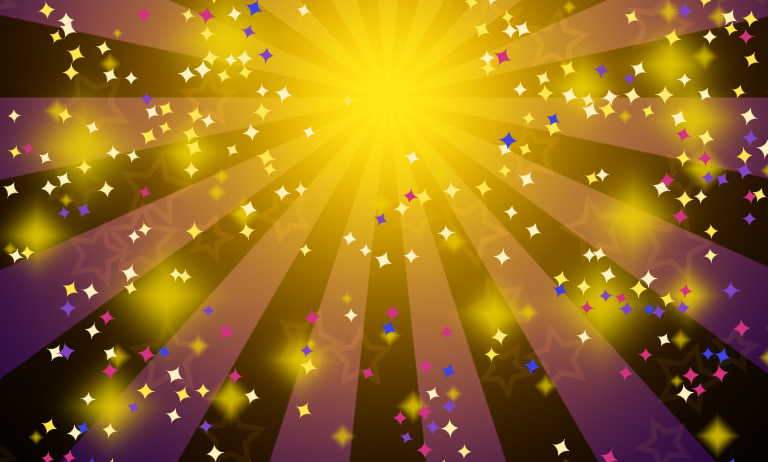
Give the GLSL for this background, as a Shadertoy shader.

```glsl
const float PI = 3.14159265;
const vec3 GOLD = vec3(0.93, 0.83, 0.0);
const vec3 CREAM = vec3(1.0, 0.95, 0.76);
const vec3 LEMON = vec3(1.0, 0.90, 0.30);
const vec3 PINK = vec3(0.82, 0.20, 0.50);
const vec3 VIOLET = vec3(0.50, 0.27, 0.76);
const vec3 BLUE = vec3(0.24, 0.26, 0.88);

// Soft pools of light: centre and radius
const vec3 POOLS[14] = vec3[14](
    vec3(0.18, 0.68, 0.18), vec3(0.36, 0.36, 0.17), vec3(0.49, 0.91, 0.17),
    vec3(1.30, 0.34, 0.17), vec3(1.37, 0.53, 0.14), vec3(1.50, 0.74, 0.14),
    vec3(1.45, 0.86, 0.13), vec3(0.24, 0.12, 0.13), vec3(0.65, 0.22, 0.10),
    vec3(1.07, 0.32, 0.11), vec3(0.08, 0.49, 0.11), vec3(1.26, 0.81, 0.11),
    vec3(0.41, 0.67, 0.11), vec3(1.49, 0.36, 0.09));

float hash(vec2 p, float seed) {
    vec3 q = fract(vec3(p.xyx) * vec3(0.1031, 0.1030, 0.0973) + seed * 0.137);
    q += dot(q, q.yzx + 33.33);
    return fract((q.x + q.y) * q.z);
}

float noise(vec2 p, float seed) {
    vec2 i = floor(p), f = fract(p);
    f = f * f * (3.0 - 2.0 * f);
    float low = mix(hash(i, seed), hash(i + vec2(1, 0), seed), f.x);
    float high = mix(hash(i + vec2(0, 1), seed), hash(i + vec2(1, 1), seed), f.x);
    return mix(low, high, f.y);
}

vec2 rotate(vec2 p, float a) {
    return mat2(cos(a), sin(a), -sin(a), cos(a)) * p;
}

// Four-pointed radius; powers below one pinch the sides inward
float pinchedRadius(vec2 p, float power) {
    vec2 a = pow(abs(p) + 1e-5, vec2(power));
    return pow(a.x + a.y, 1.0 / power);
}

float fiveStar(vec2 p, float radius) {
    float a = mod(atan(p.y, p.x) + PI / 5.0, PI * 0.4) - PI / 5.0;
    vec2 folded = length(p) * vec2(cos(a), abs(sin(a)));
    return dot(folded - vec2(radius, 0.0), vec2(0.443, 0.897));
}

vec2 scatter(vec2 cell, float seed) {
    return cell + 0.5 + 0.7 * (vec2(hash(cell, seed), hash(cell, seed + 1.0)) - 0.5);
}

// Sunburst of thirty equal sectors, reddening away from its centre
vec3 sunburst(vec2 q, float pixel) {
    float d = length(q);
    float glow = exp(-d * d / 0.36);
    vec3 dark = vec3(1.0, 0.79, 0.0) * pow(vec3(glow), vec3(1.0, 1.22, 1.0));
    vec3 far = mix(vec3(0.48, 0.18, 0.34), vec3(0.16, 0.02, 0.26), smoothstep(0.5, 1.1, d));
    vec3 light = mix(far, vec3(1.0, 0.84, 0.02), pow(glow, 1.35));
    float edge = sin(15.0 * atan(q.y, q.x)) * d / 15.0;
    vec3 col = mix(light, dark, smoothstep(-pixel, pixel, edge));
    return mix(col, vec3(1.0, 0.92, 0.10), 0.85 * exp(-d * d / 0.03));
}

float outlines(vec2 p, float size, float pixel) {
    vec2 base = floor(p / size);
    float cover = 0.0;
    for (int k = 0; k < 9; k++) {
        vec2 cell = base + vec2(k % 3 - 1, k / 3 - 1);
        vec2 q = rotate(p - scatter(cell, 3.0) * size, 6.0 * hash(cell, 5.0));
        float d = fiveStar(q, size * mix(0.3, 0.55, hash(cell, 6.0)));
        float line = 1.0 - smoothstep(0.0, 2.0 * pixel, abs(d) - 0.004);
        cover = max(cover, line * step(hash(cell, 7.0), 0.4));
    }
    return cover;
}

float sparkles(vec2 p, float size, float chance, float seed) {
    vec2 base = floor(p / size);
    float cover = 0.0;
    for (int k = 0; k < 9; k++) {
        vec2 cell = base + vec2(k % 3 - 1, k / 3 - 1);
        float radius = size * mix(0.14, 0.38, hash(cell, seed + 2.0));
        float r = pinchedRadius(p - scatter(cell, seed) * size, 1.0) / radius;
        cover = max(cover, (1.0 - smoothstep(0.1, 1.0, r)) * step(hash(cell, seed + 3.0), chance));
    }
    return cover;
}

// Closeness to the pools of light, with a chosen spread
float poolLight(vec2 p, float spread) {
    float dim = 1.0;
    for (int i = 0; i < 14; i++) {
        float r = pinchedRadius(p - POOLS[i].xy, 1.25) / (POOLS[i].z * spread);
        dim *= 1.0 - 0.9 * exp(-3.2 * r * r);
    }
    return 1.0 - dim;
}

vec3 confettiColour(vec2 cell, vec2 place) {
    float pick = hash(cell, 24.0);
    vec3 warm = mix(LEMON, CREAM, smoothstep(0.3, 0.7, hash(cell, 25.0)));
    vec3 vivid = pick < 0.4 ? PINK : pick < 0.78 ? VIOLET : BLUE;
    float chance = 0.08 + 0.42 * (1.0 - smoothstep(0.2, 0.7, place.y));
    chance += 0.25 * smoothstep(1.3, 1.6, place.x) * (1.0 - smoothstep(0.7, 0.85, place.y));
    return hash(cell, 26.0) < chance ? vivid : warm;
}

// Small crisp stars gathered in drifts
vec3 confetti(vec3 col, vec2 p, vec2 sun, float size, float pixel) {
    vec2 base = floor(p / size);
    for (int k = 0; k < 9; k++) {
        vec2 cell = base + vec2(k % 3 - 1, k / 3 - 1);
        vec2 place = scatter(cell, 20.0) * size;
        float chance = 0.06 + 0.45 * smoothstep(0.4, 0.75, noise(cell * 0.28, 22.0));
        chance += 0.3 * poolLight(place, 1.4);
        chance *= smoothstep(0.05, 0.4, distance(place, sun));
        vec2 q = rotate(p - place, 0.7 * hash(cell, 23.0) - 0.2);
        float d = pinchedRadius(q, 0.62) - size * mix(0.35, 0.5, hash(cell, 27.0));
        float cover = 1.0 - smoothstep(-2.0 * pixel, 2.0 * pixel, d);
        col = mix(col, confettiColour(cell, place), cover * step(hash(cell, 28.0), chance));
    }
    return col;
}

void mainImage(out vec4 fragColor, in vec2 fragCoord) {
    float pixel = 1.0 / iResolution.y;
    vec2 p = fragCoord * pixel;
    vec2 sun = vec2(0.505 * iResolution.x * pixel, 0.789);
    vec3 col = sunburst(p - sun, pixel);
    float away = smoothstep(0.15, 0.45, distance(p, sun));
    col += vec3(0.06, 0.045, 0.01) * outlines(p, 0.14, pixel) * away;

    // Blurred golden lights
    col = mix(col, GOLD, 0.95 * poolLight(p, 1.0));
    col = mix(col, GOLD, 0.8 * sparkles(p, 0.2, 0.22, 10.0));
    col = mix(col, GOLD, 0.7 * sparkles(p, 0.1, 0.16, 15.0));

    col = confetti(col, p, sun, 0.043, pixel);
    fragColor = vec4(clamp(col, 0.0, 1.0), 1.0);
}
```
